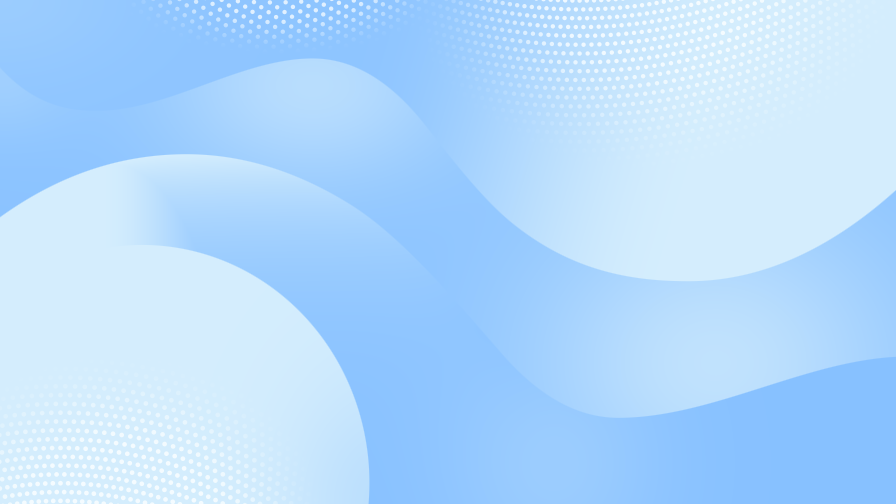
Write a Shadertoy shader that draws this background.

```glsl
// Soft blue waves: overlapping sheets bounded by smooth cubic curves and a disc,
// each shaded by a few broad glows along one blue-to-pale ramp,
// with fading halftone dots laid on rings around distant poles.

// Cubic between two knots, each given as (x, height, slope).
float bend(float x, vec3 a, vec3 b) {
    float w = b.x - a.x, t = clamp((x - a.x) / w, 0.0, 1.0), s = 1.0 - t;
    return mix(a.y, b.y, t * t * (3.0 - 2.0 * t)) + w * t * s * (a.z * s - b.z * t);
}

float upperWave(float x) {
    vec3 dip = vec3(0.192, 0.780, 0.0), crest = vec3(0.620, 0.884, 0.0);
    vec3 fall = vec3(0.845, 0.750, -1.28), ease = vec3(1.018, 0.556, -0.8);
    vec3 bowl = vec3(1.366, 0.442, 0.0);
    if (x < dip.x) return bend(x, vec3(0.0, 0.866, -1.1), dip);
    if (x < crest.x) return bend(x, dip, crest);
    if (x < fall.x) return bend(x, crest, fall);
    if (x < ease.x) return bend(x, fall, ease);
    if (x < bowl.x) return bend(x, ease, bowl);
    return bend(x, bowl, vec3(1.778, 0.623, 0.9));
}

float lowerWave(float x) {
    vec3 crest = vec3(0.370, 0.694, 0.0), shoulder = vec3(0.694, 0.595, -0.62);
    vec3 fall = vec3(0.995, 0.299, -1.15), bowl = vec3(1.227, 0.171, 0.0);
    if (x < crest.x) return bend(x, vec3(0.0, 0.569, 0.72), crest);
    if (x < shoulder.x) return bend(x, crest, shoulder);
    if (x < fall.x) return bend(x, shoulder, fall);
    if (x < bowl.x) return bend(x, fall, bowl);
    return bend(x, bowl, vec3(1.778, 0.292, 0.05));
}

float glow(vec2 p, vec2 center, vec2 size) {
    vec2 q = (p - center) / size;
    return exp(-dot(q, q));
}

float coverage(float d) {
    return clamp(0.5 + d / max(fwidth(d), 1e-5), 0.0, 1.0);
}

// Staggered dots on rings about a pole; reach is the radius of even spacing.
float dots(vec2 p, vec2 pole, float reach, float radius) {
    float pitch = 0.0175;
    vec2 q = p - pole;
    float r = length(q), ring = floor(r / pitch);
    float along = atan(q.x, abs(q.y)) * reach / pitch + 0.5 * mod(ring, 2.0);
    vec2 cell = vec2((fract(along) - 0.5) * r / reach, fract(r / pitch) - 0.5);
    return clamp(0.5 + (radius - length(cell) * pitch) * iResolution.y, 0.0, 1.0);
}

void mainImage(out vec4 fragColor, in vec2 fragCoord) {
    vec2 p = fragCoord / iResolution.y;
    p.x += 0.5 * (16.0 / 9.0 - iResolution.x / iResolution.y);

    // Back sheet, pale toward the right
    float back = mix(0.12, 0.97, smoothstep(0.65, 1.4, p.x - 0.3 * (p.y - 0.7)));
    back += 0.15 * glow(p, vec2(0.0, 1.0), vec2(0.25, 0.15));

    // Ribbon with a bright crest and a bright fold
    float ribbon = 0.08 + 0.55 * glow(p, vec2(0.62, 0.83), vec2(0.3, 0.2))
                 + 0.65 * glow(p, vec2(1.42, 0.28), vec2(0.38, 0.32))
                 + 0.25 * glow(p, vec2(0.0, 0.85), vec2(0.15, 0.12));

    // Front sheet, lit along its rim and at the left
    float depth = lowerWave(p.x) - p.y;
    float rim = exp(-max(depth, 0.0) / 0.16) * (1.0 - smoothstep(0.35, 1.05, p.x));
    float front = 0.03 + 0.94 * max(rim, 1.0 - smoothstep(0.2, 0.5, p.x))
                + 0.25 * glow(p, vec2(1.1, 0.08), vec2(0.22, 0.25));

    // Pale disc, cooler at its foot
    float disc = 0.97 - 0.3 * glow(p, vec2(0.76, 0.0), vec2(0.18, 0.25));
    float inside = 1.0 - length((p - vec2(0.282, 0.042)) / vec2(0.451, 0.472));

    // Stack the sheets from back to front
    float above = coverage(p.y - upperWave(p.x));
    float below = coverage(depth);
    float round = coverage(inside);
    float tone = mix(ribbon, back, above);
    tone = mix(tone, front, below);
    tone = mix(tone, disc, round);
    vec3 color = mix(vec3(0.52, 0.75, 1.0), vec3(0.84, 0.935, 0.99), tone);

    // Halftone patches
    float topFade = smoothstep(1.0, 0.35, length((p - vec2(1.3, 1.03)) / vec2(0.5, 0.38)));
    topFade = max(topFade, 0.9 * smoothstep(1.0, 0.4,
        length((p - vec2(0.56, 1.03)) / vec2(0.34, 0.14))));
    float footFade = smoothstep(1.0, 0.4, length((p - vec2(0.23, -0.03)) / vec2(0.42, 0.34)));
    float halftone = above * topFade * dots(p, vec2(1.15, 1.9), 1.1, 0.0043)
                   + round * footFade * dots(p, vec2(0.12, -0.65), 0.8, 0.0046);
    color = mix(color, vec3(0.98, 0.995, 1.0), 0.85 * halftone);

    fragColor = vec4(color, 1.0);
}
```
